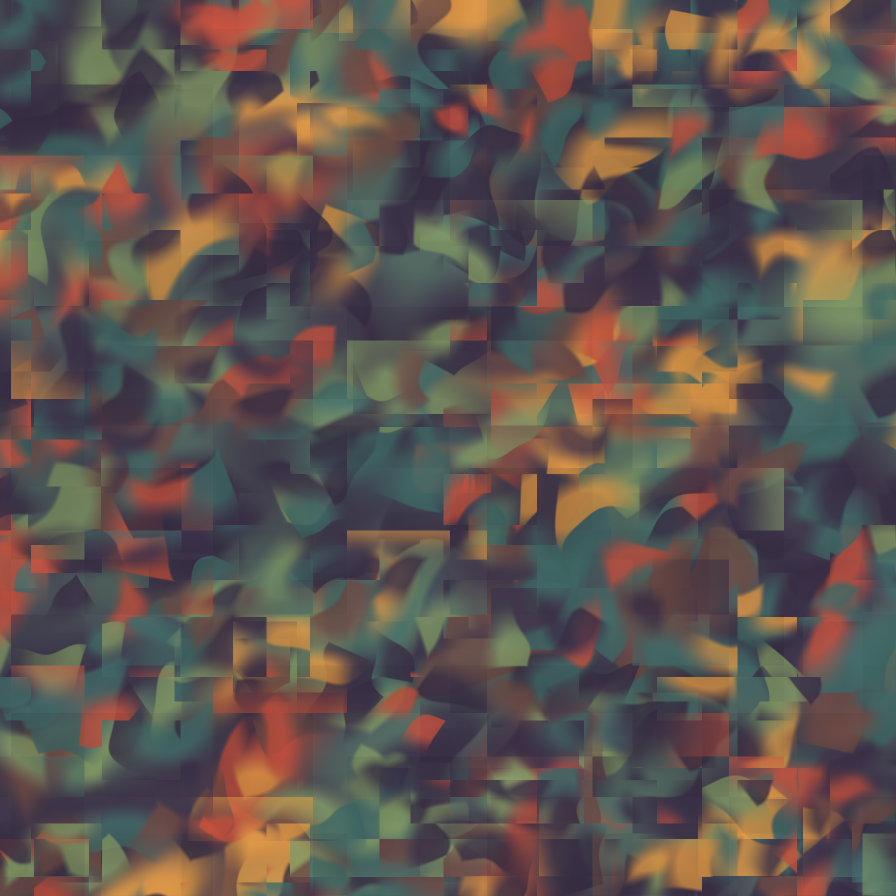
Write a Shadertoy shader that draws this background.

```glsl
#define LAYERS 5
#define COARSE 5.0          // shapes across the canvas in the lowest layer
#define FINER 2.8           // extra shapes across for each higher layer
#define COVERAGE 0.74       // share of shapes that get painted
#define OPACITY 0.80
#define GRID vec2(13.0, 20.0)
#define GRID_SHIFT 0.12     // how far a patch displaces its content
#define SHIFTED 0.26        // share of displaced patches
#define PATCH_TINT 0.55
#define EDGE 0.035
#define WARP 0.022
#define SLANT 0.65          // prevailing direction of the shapes

vec3 hash3(vec3 p) {
    p = fract(p * vec3(0.1031, 0.1030, 0.0973));
    p += dot(p, p.yxz + 33.33);
    return fract((p.xxy + p.yxx) * p.zyx);
}

float gradientDot(vec2 cell, vec2 offset) {
    float a = 6.2832 * hash3(vec3(cell, 71.0)).x;
    return dot(vec2(cos(a), sin(a)), offset);
}

float gradientNoise(vec2 p) {
    vec2 i = floor(p), f = p - i;
    vec2 u = f * f * f * (f * (f * 6.0 - 15.0) + 10.0);
    vec2 e = vec2(1.0, 0.0);
    return mix(mix(gradientDot(i, f), gradientDot(i + e, f - e), u.x),
               mix(gradientDot(i + e.yx, f - e.yx), gradientDot(i + 1.0, f - 1.0), u.x), u.y);
}

// Cyclic palette: dark, brown, red, ochre, olive, teal
vec3 palette(float t) {
    t = fract(t);
    vec3 c = vec3(0.22, 0.18, 0.27);
    c = mix(c, vec3(0.43, 0.29, 0.27), step(0.27, t));
    c = mix(c, vec3(0.76, 0.31, 0.24), step(0.37, t));
    c = mix(c, vec3(0.87, 0.59, 0.27), step(0.51, t));
    c = mix(c, vec3(0.50, 0.59, 0.39), step(0.65, t));
    return mix(c, vec3(0.25, 0.41, 0.40), step(0.79, t));
}

// Unevenly spaced lines: index of the band and position within it
vec2 band(float x, float seed) {
    float i = floor(x);
    i -= step(x, i + 0.65 * hash3(vec3(i, seed, 5.0)).x);
    float lo = i + 0.65 * hash3(vec3(i, seed, 5.0)).x;
    float hi = i + 1.0 + 0.65 * hash3(vec3(i + 1.0, seed, 5.0)).x;
    return vec2(i, (x - lo) / (hi - lo));
}

// Curved wedge, crisp along its edges and fading away from them
vec4 shape(vec2 q, vec2 cell, float layer, float freq) {
    vec3 a = hash3(vec3(cell, layer + 11.0));
    vec3 b = hash3(vec3(cell, layer + 37.0));
    vec3 c = hash3(vec3(cell, layer + 59.0));
    vec2 d = q - cell - a.xy;
    if (a.z > COVERAGE || dot(d, d) > 1.0) return vec4(0.0);

    float region = gradientNoise((cell + a.xy) / freq * 5.0 + 3.0);
    float angle = SLANT + 1.2 * region + 2.3 * (b.x - 0.5) + 3.1416 * step(0.5, b.y);
    float s = sin(angle), k = cos(angle);
    d = mat2(k, -s, s, k) * d;

    float front = d.y + 0.18 + 1.8 * (b.z - 0.5) * d.x * d.x + 0.06 * sin(6.0 * d.x + 6.28 * c.x);
    float side = d.x + 0.2 + 0.5 * c.x + 1.6 * (c.y - 0.5) * d.y;
    float inside = min(front, side);
    float blur = mix(EDGE, 0.5, c.z * c.z);
    float fade = 1.0 - smoothstep(0.2, 1.0, length(d * vec2(1.0, 1.5)));
    float alpha = smoothstep(0.0, blur, inside) * fade;

    // Neighbours share a regional hue
    vec3 tint = palette(0.62 * (fract(b.x * 7.0 + c.x * 5.0) - 0.5) + 0.9 * region + 0.07);
    return vec4(tint * (0.93 + 0.2 * inside), OPACITY * min(1.0, 1.25 * alpha));
}

vec3 scene(vec2 p) {
    vec2 warped = p + WARP * vec2(gradientNoise(p * 9.0), gradientNoise(p * 9.0 + 40.0));
    vec3 color = mix(vec3(0.25, 0.22, 0.29), vec3(0.32, 0.41, 0.38),
                     smoothstep(-0.3, 0.3, gradientNoise(p * 6.0)));

    for (int n = 0; n < LAYERS; n++) {
        float layer = float(n), freq = COARSE + FINER * layer;
        // Displaced patches of several sizes break the shapes
        vec2 lines = p * GRID * (0.5 + 0.1 * layer);
        vec2 block = vec2(band(lines.x, layer + 3.0).x, band(lines.y, layer + 23.0).x);
        vec3 h = hash3(vec3(block, layer + 83.0));
        vec2 q = (warped + GRID_SHIFT * (h.xy - 0.5) * step(h.z, SHIFTED)) * freq + 7.3 * layer;
        vec2 home = floor(q);
        for (int j = -1; j <= 1; j++)
            for (int i = -1; i <= 1; i++) {
                vec4 s = shape(q, home + vec2(i, j), layer, freq);
                color = mix(color, s.rgb, s.a);
            }
    }

    // Some patches carry a graded glaze
    vec2 col = band(p.x * GRID.x, 1.0), row = band(p.y * GRID.y, 2.0);
    vec2 patchId = vec2(col.x, row.x), local = vec2(col.y, row.y);
    vec3 g = hash3(vec3(patchId, 7.0));
    float turn = 6.2832 * g.y;
    float ramp = smoothstep(-0.4, 0.6, dot(local - 0.5, vec2(cos(turn), sin(turn))));
    color = mix(color, palette(g.x), PATCH_TINT * ramp * step(0.75, g.z));
    return color * (0.95 + 0.1 * hash3(vec3(patchId, 19.0)).x);
}

void mainImage(out vec4 fragColor, in vec2 fragCoord) {
    vec3 sum = vec3(0.0);
    for (int k = 0; k < 4; k++) {
        vec2 jitter = vec2(k & 1, k >> 1) * 0.5 - 0.25;
        sum += scene((fragCoord + jitter) / iResolution.y);
    }
    fragColor = vec4(sum * 0.25, 1.0);
}
```
